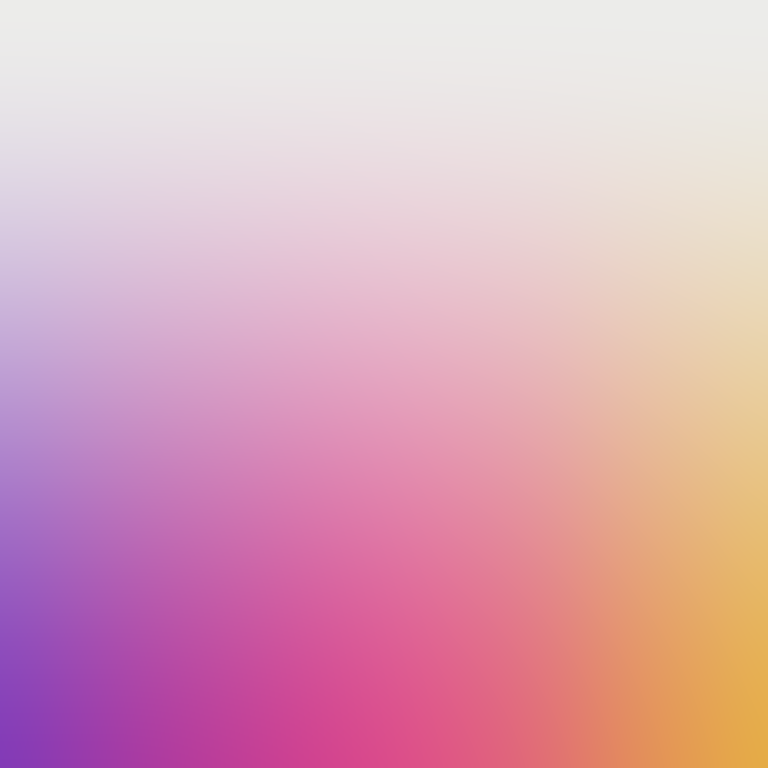
This background is drawn by a WebGL 1 fragment shader. Its source:

```glsl
precision highp float;
// Soft sunset gradient: violet, magenta, coral and amber rising into pale grey.

uniform vec2 u_resolution;

const vec3 VIOLET  = vec3(0.490, 0.215, 0.720);
const vec3 PLUM    = vec3(0.675, 0.215, 0.620);
const vec3 MAGENTA = vec3(0.820, 0.245, 0.555);
const vec3 ROSE    = vec3(0.870, 0.300, 0.530);
const vec3 CORAL   = vec3(0.880, 0.400, 0.465);
const vec3 ORANGE  = vec3(0.890, 0.560, 0.335);
const vec3 AMBER   = vec3(0.900, 0.680, 0.255);
const vec3 MIST    = vec3(0.925, 0.925, 0.918);

// Blends towards the next colour as x passes from start to end.
vec3 blendStop(vec3 base, vec3 next, float start, float end, float x) {
    return mix(base, next, clamp((x - start) / (end - start), 0.0, 1.0));
}

// Saturated colours along the lower edge, from left to right.
vec3 horizonColor(float x) {
    vec3 color = blendStop(VIOLET, PLUM, 0.0, 0.20, x);
    color = blendStop(color, MAGENTA, 0.20, 0.41, x);
    color = blendStop(color, ROSE, 0.41, 0.54, x);
    color = blendStop(color, CORAL, 0.54, 0.69, x);
    color = blendStop(color, ORANGE, 0.69, 0.84, x);
    return blendStop(color, AMBER, 0.84, 1.0, x);
}

// Averages neighbouring samples to round off the joins between stops.
vec3 softHorizon(float x, float spread) {
    vec3 sum = vec3(0.0);
    for (int i = -2; i <= 2; i++) {
        sum += horizonColor(x + float(i) * spread);
    }
    return sum / 5.0;
}

// Amount of pale haze at a given height.
float hazeAmount(float y) {
    return smoothstep(-0.08, 1.0, y);
}

void main() {
    vec2 uv = gl_FragCoord.xy / u_resolution;
    vec3 color = mix(softHorizon(uv.x, 0.025), MIST, hazeAmount(uv.y));
    gl_FragColor = vec4(color, 1.0);
}
```
